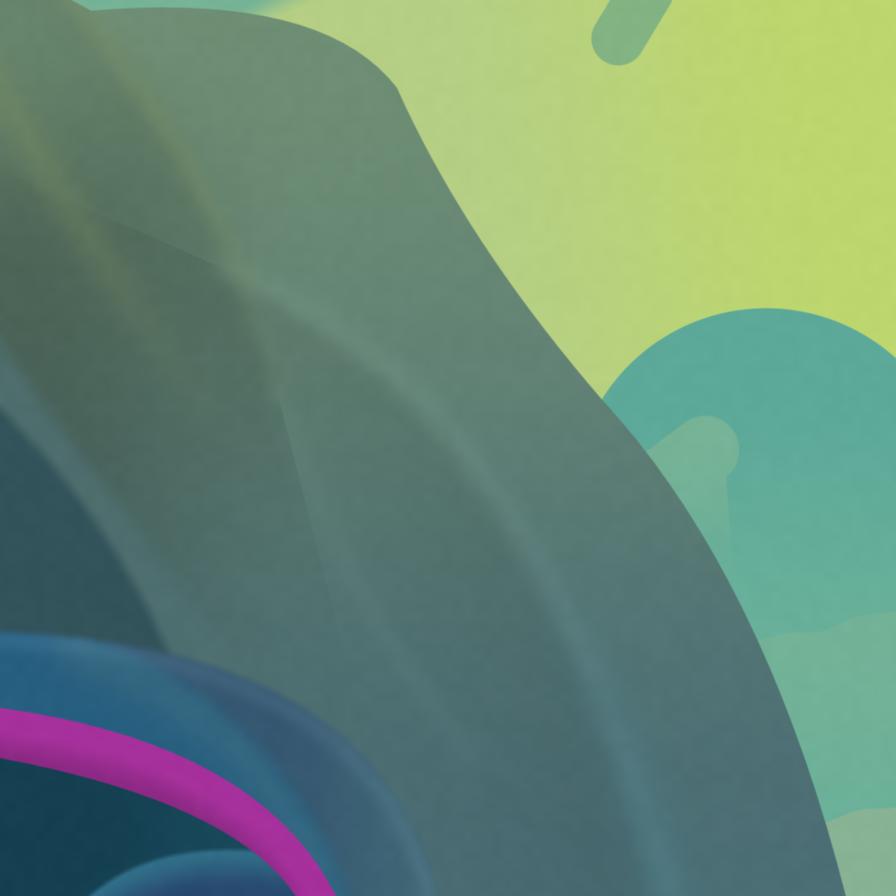
A Shadertoy shader for this background:

```glsl
#define SKY_WARM vec3(0.74, 0.84, 0.43)
#define SKY_PALE vec3(0.71, 0.81, 0.52)
#define HILL vec3(0.36, 0.66, 0.60)
#define HILL_LIGHT vec3(0.46, 0.70, 0.59)
#define ROCK_TOP vec3(0.43, 0.555, 0.455)
#define ROCK_LOW vec3(0.295, 0.43, 0.455)
#define HOLLOW vec3(0.20, 0.325, 0.355)
#define OLIVE vec3(0.46, 0.54, 0.38)
#define BLUE vec3(0.15, 0.37, 0.50)
#define MAGENTA vec3(0.65, 0.19, 0.61)
#define DEEP vec3(0.08, 0.25, 0.32)
#define CURVE_STEPS 18

float hash(vec2 p) {
    return fract(sin(dot(p, vec2(127.1, 311.7))) * 43758.5);
}

float noise(vec2 p) {
    vec2 i = floor(p), f = fract(p);
    f = f * f * (3.0 - 2.0 * f);
    return mix(mix(hash(i), hash(i + vec2(1, 0)), f.x),
               mix(hash(i + vec2(0, 1)), hash(i + vec2(1, 1)), f.x), f.y);
}

// Signed distance to a quadratic curve, positive below and left of it
float curve(vec2 p, vec2 a, vec2 b, vec2 c) {
    float best = 1e5, side = 1.0;
    vec2 from = a;
    for (int i = 1; i <= CURVE_STEPS; i++) {
        float t = float(i) / float(CURVE_STEPS);
        vec2 to = mix(mix(a, b, t), mix(b, c, t), t);
        vec2 e = to - from, w = p - from;
        vec2 q = w - e * clamp(dot(w, e) / dot(e, e), 0.0, 1.0);
        if (dot(q, q) < best) {
            best = dot(q, q);
            side = e.x * w.y - e.y * w.x < 0.0 ? -1.0 : 1.0;
        }
        from = to;
    }
    return side * sqrt(best);
}

float capsule(vec2 p, vec2 a, vec2 b, float r) {
    vec2 w = p - a, e = b - a;
    return length(w - e * clamp(dot(w, e) / dot(e, e), 0.0, 1.0)) - r;
}

float nearer(float a, float b) { return abs(a) < abs(b) ? a : b; }

float fill(float d) {
    float aa = 1.2 / iResolution.y;
    return smoothstep(-aa, aa, d);
}

float ridge(float d, float width) { return exp(-d * d / (width * width)); }

vec3 background(vec2 p) {
    vec3 col = mix(SKY_PALE, SKY_WARM, smoothstep(0.5, 0.95, p.x + 0.15 * (0.3 - p.y)));
    // Teal haze and hanging drop at the top
    col = mix(col, HILL_LIGHT, smoothstep(0.36, 0.28, p.x + 2.0 * p.y));
    col = mix(col, vec3(0.51, 0.70, 0.51), fill(-capsule(p, vec2(0.722, -0.01), vec2(0.690, 0.043), 0.030)));
    // Round hill with a pale patch
    float hill = fill(-capsule(p, vec2(0.855, 0.560), vec2(0.855, 1.2), 0.216));
    vec3 hillCol = mix(HILL, vec3(0.41, 0.69, 0.60), smoothstep(0.4, 0.75, p.y));
    float patchD = min(capsule(p, vec2(0.787, 0.502), vec2(0.71, 0.56), 0.038),
                       capsule(p, vec2(0.765, 0.53), vec2(0.775, 0.66), 0.045));
    hillCol = mix(hillCol, HILL_LIGHT, fill(-patchD) * smoothstep(0.68, 0.5, p.y));
    // Layered clouds low on the hill
    float puff = 0.018 * noise(vec2(p.x * 24.0, 2.0));
    hillCol = mix(hillCol, HILL_LIGHT, 0.8 * fill(p.y - 0.705 + 0.25 * (p.x - 0.87) - puff) * smoothstep(1.0, 0.7, p.y));
    hillCol = mix(hillCol, vec3(0.53, 0.70, 0.58), fill(p.y - 0.905 + 0.2 * (p.x - 0.93) - puff));
    return mix(col, hillCol, hill);
}

vec3 rock(vec2 p) {
    vec3 col = mix(ROCK_TOP, ROCK_LOW, smoothstep(0.0, 1.0, p.y));
    col *= 1.0 - 0.22 * smoothstep(0.35, 0.0, p.x) * smoothstep(0.0, 0.3, p.y);
    // Soft creases running down the slope
    float foldA = curve(p, vec2(-0.02, 0.07), vec2(0.10, 0.28), vec2(0.26, 0.50));
    float foldB = curve(p, vec2(0.06, -0.02), vec2(0.25, 0.19), vec2(0.31, 0.44));
    float foldC = curve(p, vec2(0.25, 0.30), vec2(0.60, 0.44), vec2(0.75, 1.02));
    float foldD = curve(p, vec2(0.31, 0.44), vec2(0.38, 0.66), vec2(0.52, 0.84));
    float fade = smoothstep(0.55, 0.1, p.y);
    col *= 1.0 - 0.08 * smoothstep(-0.01, 0.025, foldC) * exp(-max(foldC, 0.0) / 0.2);
    col *= 1.0 - 0.09 * smoothstep(-0.01, 0.02, foldB) * exp(-max(foldB, 0.0) / 0.15);
    col = mix(col, OLIVE, fade * (0.45 * ridge(foldA, 0.022) + 0.35 * ridge(foldB, 0.016)));
    col += 0.025 * ridge(foldC, 0.018) + 0.015 * ridge(foldD, 0.015);
    col = mix(col, vec3(0.29, 0.48, 0.52), 0.45 * ridge(foldC, 0.03) * smoothstep(0.55, 1.0, p.y));
    // Pale strip above the dark hollow
    float strip = curve(p, vec2(0.0, 0.375), vec2(0.12, 0.55), vec2(0.30, 0.77));
    float hollow = curve(p, vec2(0.0, 0.455), vec2(0.12, 0.57), vec2(0.19, 0.73));
    col = mix(col, vec3(0.31, 0.44, 0.445), 0.8 * smoothstep(-0.012, 0.02, strip));
    return mix(col, HOLLOW, smoothstep(-0.008, 0.01, hollow));
}

vec3 ribbons(vec3 col, vec2 p) {
    // Blue band with a softer outer fold
    float band = curve(p, vec2(0.0, 0.705), vec2(0.42, 0.72), vec2(0.49, 1.0));
    float inner = curve(p, vec2(0.11, 0.715), vec2(0.31, 0.79), vec2(0.39, 1.0));
    vec3 bandCol = mix(vec3(0.21, 0.34, 0.44), vec3(0.25, 0.40, 0.46), smoothstep(0.3, 0.48, p.x));
    vec3 blueCol = mix(BLUE, vec3(0.20, 0.40, 0.50), ridge(inner - 0.02, 0.03));
    bandCol = mix(bandCol, blueCol, smoothstep(-0.012, 0.012, inner));
    bandCol += 0.04 * ridge(band - 0.01, 0.012);
    col = mix(col, bandCol, smoothstep(-0.006, 0.006, band));
    // Magenta ribbon around a deep opening
    float upper = curve(p, vec2(0.0, 0.790), vec2(0.29, 0.830), vec2(0.375, 1.0));
    float lower = curve(p, vec2(0.0, 0.846), vec2(0.26, 0.895), vec2(0.33, 1.0));
    vec3 deepCol = mix(DEEP, vec3(0.10, 0.29, 0.36), smoothstep(0.1, 0.3, p.x));
    float arc = curve(p, vec2(0.10, 1.0), vec2(0.18, 0.93), vec2(0.33, 0.955));
    vec3 arcCol = mix(vec3(0.19, 0.43, 0.53), vec3(0.16, 0.29, 0.44), smoothstep(0.0, 0.045, arc));
    deepCol = mix(deepCol, arcCol, smoothstep(-0.004, 0.004, arc));
    col = mix(col, MAGENTA * (1.0 - 0.15 * smoothstep(0.02, 0.055, upper)), fill(upper));
    return mix(col, deepCol, fill(lower));
}

void mainImage(out vec4 fragColor, in vec2 fragCoord) {
    vec2 p = fragCoord / iResolution.xy;
    p.y = 1.0 - p.y;
    // Cliff outline: rounded crest, long slope, swelling foot
    float crest = curve(p, vec2(0.10, 0.012), vec2(0.36, -0.01), vec2(0.443, 0.098));
    float slope = curve(p, vec2(0.443, 0.098), vec2(0.519, 0.2685), vec2(0.671, 0.445));
    float foot = curve(p, vec2(0.671, 0.445), vec2(0.852, 0.640), vec2(0.944, 1.0));
    float cliff = nearer(nearer(crest, slope), foot);
    cliff = max(cliff, min(0.85 * (p.y - 0.55 * (p.x - 0.08)), 0.15 - p.x));
    vec3 col = mix(background(p), ribbons(rock(p), p), fill(cliff));
    col += 0.012 * (noise(p * 90.0) - 0.5);
    fragColor = vec4(col, 1.0);
}
```
